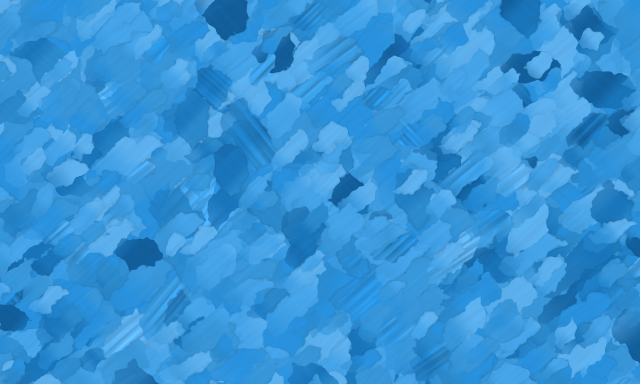
A Shadertoy shader for this texture:

```glsl
// Slanted blue paint strokes with ragged edges, soft tails and dark cross dabs.

vec4 hash4(vec2 cell, float seed) {
    vec4 h = fract(vec4(cell.xyx, cell.y + seed) * vec4(0.1031, 0.1030, 0.0973, 0.1099) + seed * 0.137);
    h += dot(h, h.wzxy + 33.33);
    return fract((h.xxyz + h.yzzw) * h.zywx);
}

float noise(vec2 p) {
    vec2 i = floor(p), f = fract(p);
    f = f * f * (3.0 - 2.0 * f);
    float low = mix(hash4(i, 1.0).x, hash4(i + vec2(1, 0), 1.0).x, f.x);
    float high = mix(hash4(i + vec2(0, 1), 1.0).x, hash4(i + vec2(1, 1), 1.0).x, f.x);
    return mix(low, high, f.y);
}

// Coordinates along and across a direction
vec2 turn(vec2 p, float angle) {
    float c = cos(angle), s = sin(angle);
    return vec2(c * p.x + s * p.y, c * p.y - s * p.x);
}

float stepTo(float edge, float tone) {
    return smoothstep(edge - 0.05, edge + 0.05, tone);
}

// Blue ramp from deep shadow to pale light, spaced by area share
vec3 bluePaint(float tone) {
    vec3 c = mix(vec3(0.07, 0.37, 0.61), vec3(0.10, 0.46, 0.73), stepTo(-0.08, tone));
    c = mix(c, vec3(0.17, 0.54, 0.80), stepTo(0.07, tone));
    c = mix(c, vec3(0.16, 0.57, 0.87), stepTo(0.23, tone));
    c = mix(c, vec3(0.22, 0.59, 0.85), stepTo(0.46, tone));
    c = mix(c, vec3(0.27, 0.64, 0.91), stepTo(0.67, tone));
    return mix(c, vec3(0.36, 0.69, 0.93), stepTo(0.89, tone));
}

// Signed distance to a skewed slab with slanted, pointed ends
float slab(vec2 p, vec2 halfSize, float skew) {
    float ends = abs(p.x + skew * p.y) + 0.45 * abs(p.y) - halfSize.x;
    return max(abs(p.y) - halfSize.y, ends * 0.8);
}

// One jittered grid of strokes, painted over the colour below
void paintLayer(inout vec3 color, vec2 p, float angle, vec2 cell, float coverage,
                float toneCenter, float toneSpread, float seed) {
    vec2 q = turn(p, angle);
    vec2 home = floor(q / cell);
    float rag = (noise(p * 38.0 + seed) - 0.5) * 0.016 + (noise(p * 110.0 + seed) - 0.5) * 0.007;
    for (int j = -1; j <= 1; j++)
    for (int i = -1; i <= 1; i++) {
        vec2 id = home + vec2(i, j);
        vec4 place = hash4(id, seed);
        vec4 look = hash4(id, seed + 17.0);
        if (place.x > coverage) continue;

        vec2 center = (id + 0.25 + 0.5 * place.yz) * cell;
        vec2 halfSize = cell * mix(vec2(0.38), vec2(0.66), vec2(place.w, look.x));
        vec2 local = turn(q - center, (look.w - 0.5) * 0.24);
        float d = slab(local, halfSize, (look.y - 0.5) * 1.4) + rag;

        // Tone follows a broad drift plus a random step per stroke
        float drift = noise(center * 4.0 + 9.0) - 0.5;
        float tone = toneCenter + toneSpread * (0.55 * drift + 0.95 * (look.z - 0.5));
        tone += 0.12 * local.x / halfSize.x;
        vec3 paint = bluePaint(tone);

        // Bristle streaks, strong in a few strokes only
        float bristle = noise(vec2(local.x * 5.0, local.y * 150.0) + id * 7.0) - 0.5;
        float strength = 0.035 + 0.28 * step(0.91, fract(look.x * 13.7 + look.w));
        paint *= 1.0 + strength * bristle;

        float tail = smoothstep(-1.1, 0.1, local.x / halfSize.x + (look.w - 0.5));
        float cover = smoothstep(0.0022, -0.0022, d) * mix(0.45, 1.0, tail);
        float rim = smoothstep(0.006, 0.0, abs(d)) * tail * look.y;
        color = mix(color, paint, cover) * (1.0 - 0.07 * rim);
    }
}

void mainImage(out vec4 fragColor, in vec2 fragCoord) {
    vec2 p = fragCoord / iResolution.y + 3.0;
    float slant = 0.72;

    // Streaked ground
    vec2 along = turn(p, slant);
    vec3 color = bluePaint(0.15 + 0.6 * noise(along * vec2(4.0, 14.0)));

    // Broad strokes first, finer ones over them
    paintLayer(color, p, slant, vec2(0.27, 0.105), 0.90, 0.50, 1.0, 3.0);
    paintLayer(color, p, slant + 0.06, vec2(0.20, 0.085), 0.75, 0.48, 1.0, 11.0);
    paintLayer(color, p, -0.85, vec2(0.13, 0.085), 0.22, 0.12, 0.4, 23.0);
    paintLayer(color, p, slant - 0.05, vec2(0.17, 0.070), 0.60, 0.53, 1.0, 31.0);
    paintLayer(color, p, slant, vec2(0.12, 0.055), 0.38, 0.55, 1.05, 43.0);

    // Dark cross dabs and small flecks
    paintLayer(color, p, -0.80, vec2(0.135, 0.090), 0.10, -0.06, 0.35, 57.0);
    paintLayer(color, p, slant + 0.04, vec2(0.085, 0.040), 0.20, 0.55, 1.1, 71.0);

    // Faint grain running with the strokes
    color *= 1.0 + 0.03 * (noise(along * vec2(14.0, 120.0)) - 0.5);
    fragColor = vec4(clamp(color, 0.0, 1.0), 1.0);
}
```
